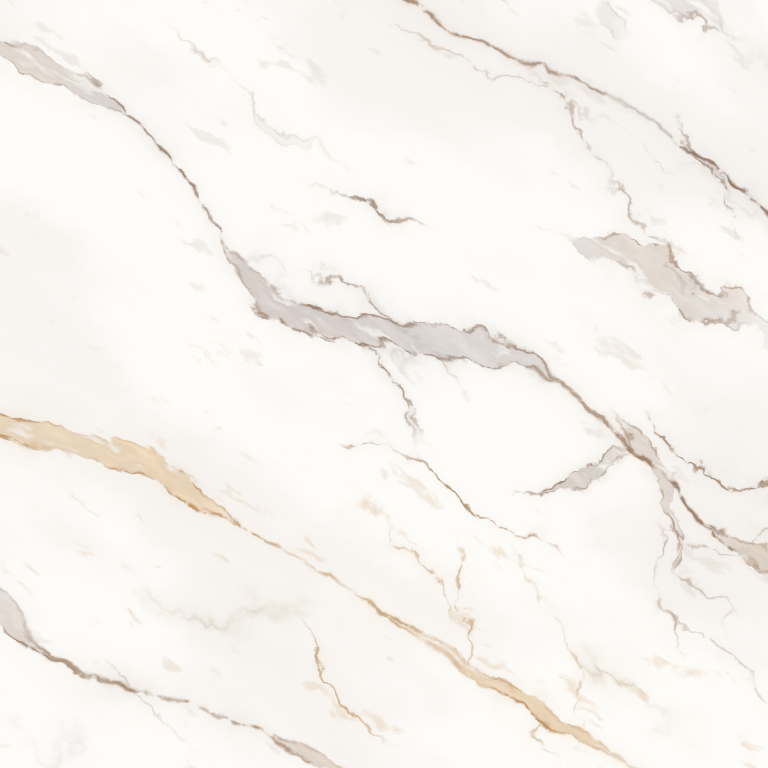
Reproduce this texture procedurally as a Shadertoy shader.

```glsl
#define VEIN_GAP 0.31
#define VEIN_BEND 0.18
#define VEIN_WIDTH 0.016
#define LINE_WIDTH 0.0019
#define HALO_WIDTH 0.010
#define MAIN_VEINS 4
#define BRANCHES 26
#define CLOUD_AMOUNT 0.38
#define HAIRLINE_AMOUNT 0.5

const vec2 ALONG = vec2(0.857, -0.515);
const vec2 ACROSS = vec2(0.515, 0.857);

const vec3 WHITE = vec3(0.996, 0.99, 0.974);
const vec3 MIST = vec3(0.93, 0.91, 0.895);
const vec3 HALO_GREY = vec3(0.87, 0.845, 0.825);
const vec3 HALO_GOLD = vec3(0.91, 0.85, 0.76);
const vec3 FILL_GREY = vec3(0.825, 0.795, 0.78);
const vec3 FILL_GOLD = vec3(0.89, 0.80, 0.68);
const vec3 LINE_BROWN = vec3(0.56, 0.46, 0.39);
const vec3 LINE_GOLD = vec3(0.70, 0.52, 0.33);

float hash(vec2 p) {
    return fract(sin(dot(p, vec2(127.1, 311.7))) * 43758.545);
}

float noise(vec2 p) {
    vec2 i = floor(p), f = fract(p);
    f = f * f * (3.0 - 2.0 * f);
    return mix(mix(hash(i), hash(i + vec2(1, 0)), f.x),
               mix(hash(i + vec2(0, 1)), hash(i + vec2(1, 1)), f.x), f.y);
}

float fbm(vec2 p) {
    float sum = 0.0, amp = 0.516;
    for (int i = 0; i < 5; i++) {
        sum += amp * noise(p);
        p = mat2(1.6, 1.2, -1.2, 1.6) * p + 3.7;
        amp *= 0.5;
    }
    return sum;
}

vec2 warp(vec2 p, float scale) {
    return vec2(fbm(p * scale + 11.0), fbm(p * scale + 47.0)) - 0.5;
}

// A ragged band with broken darker rims; it closes to a line where halfWidth is zero
void paintVein(inout vec3 color, float dist, float halfWidth, float strength,
               float gold, vec2 patches, float streaks, float speckle) {
    float rim = abs(dist) - halfWidth * (0.35 + 1.3 * streaks);
    float open = smoothstep(0.0, 0.006, halfWidth);
    float side = mix(max(patches.x, patches.y), dist > 0.0 ? patches.x : patches.y, open);
    float lineWidth = max(LINE_WIDTH * (0.4 + 1.3 * speckle), 0.7 / iResolution.y);
    float halo = exp(-max(rim, 0.0) / HALO_WIDTH) * (0.12 + 0.4 * patches.x);
    float fill = smoothstep(0.003, -0.002, rim) * open * smoothstep(0.2, 0.5, streaks);
    float line = exp(-rim * rim / (lineWidth * lineWidth)) * (0.12 + 0.88 * side);
    line *= smoothstep(0.22, 0.55, speckle);
    vec3 body = mix(FILL_GREY, FILL_GOLD, gold) * (0.9 + 0.2 * streaks);
    color = mix(color, mix(HALO_GREY, HALO_GOLD, gold), halo * strength);
    color = mix(color, body, fill * min(1.0, strength * 1.1));
    color = mix(color, mix(LINE_BROWN, LINE_GOLD, gold), line * strength);
}

void mainImage(out vec4 fragColor, in vec2 fragCoord) {
    vec2 p = fragCoord / iResolution.y;
    vec2 fine = warp(p, 24.0);
    vec2 crinkle = warp(p, 70.0);
    vec2 smoothPos = p + 0.05 * warp(p, 4.0) + 0.018 * fine + 0.007 * crinkle;
    vec2 roughPos = p + 0.08 * warp(p, 7.0) + 0.04 * fine + 0.014 * crinkle;
    vec2 grainPos = vec2(dot(smoothPos, ALONG), dot(smoothPos, ACROSS));

    vec2 patches = smoothstep(0.36, 0.62, vec2(fbm(p * 12.0), fbm(p * 12.0 + 29.0)));
    float streaks = fbm(grainPos * vec2(24.0, 90.0));
    float speckle = fbm(p * 75.0);
    float gold = smoothstep(0.24, 0.1, abs(grainPos.y - 0.42));
    gold = clamp(gold + 0.9 * (fbm(p * 6.0 + 5.0) - 0.4), 0.0, 1.0);

    // Pale clouds and small flecks drawn out along the grain
    float cloud = smoothstep(0.44, 0.74, fbm(grainPos * vec2(3.0, 7.0) + 8.0));
    float fleck = smoothstep(0.69, 0.82, fbm(grainPos * vec2(17.0, 45.0) + 2.0));
    vec3 color = mix(WHITE, MIST, cloud * CLOUD_AMOUNT);
    color = mix(color, mix(HALO_GREY, FILL_GOLD, gold), fleck * 0.4);

    // Broken hairlines along the level lines of stretched noise
    vec2 roughGrain = vec2(dot(roughPos, ALONG), dot(roughPos, ACROSS));
    float level = abs(fbm(roughGrain * vec2(2.2, 5.0) + 17.0) - 0.5);
    float hairMask = smoothstep(0.47, 0.66, fbm(p * 5.0 + 71.0)) * (0.3 + 0.7 * patches.y);
    float hair = 0.7 * exp(-level / 0.008) + 0.3 * exp(-level / 0.04);
    color = mix(color, mix(FILL_GREY, FILL_GOLD, gold) * 0.88, hair * hairMask * HAIRLINE_AMOUNT);

    // Short crinkled branches, denser to the right
    for (int i = 0; i < BRANCHES; i++) {
        float id = float(i) + 1.0;
        vec2 start = vec2(sqrt(hash(vec2(id, 1))) - 0.1, hash(vec2(id, 2)) + 0.1);
        float angle = hash(vec2(id, 4)) > 0.78 ? 0.25 : -mix(0.4, 1.35, hash(vec2(id, 3)));
        vec2 dir = vec2(cos(angle), sin(angle));
        vec2 rel = roughPos - start;
        float t = dot(rel, dir);
        float len = mix(0.14, 0.45, hash(vec2(id, 5)));
        float taper = smoothstep(0.0, 0.06, t) * smoothstep(len, len * 0.5, t);
        float dist = dot(rel, vec2(-dir.y, dir.x)) + 0.05 * (noise(vec2(t * 9.0, id * 7.0)) - 0.5);
        float bulge = smoothstep(0.6, 0.95, noise(vec2(t * 9.0, id * 7.0 + 3.0)));
        float strength = taper * mix(0.2, 0.85, hash(vec2(id, 6)));
        paintVein(color, dist, VEIN_WIDTH * bulge * taper, strength, gold, patches, streaks, speckle);
    }

    // Long veins crossing the whole slab
    for (int i = 0; i < MAIN_VEINS; i++) {
        float id = float(i);
        float t = grainPos.x + 1.0;
        float centre = 0.15 + VEIN_GAP * id + VEIN_BEND * (noise(vec2(t * 3.0, id * 7.0 + 2.0)) - 0.5);
        float bulge = smoothstep(0.35, 0.9, noise(vec2(t * 5.0, id * 5.0 + 31.0)));
        float strength = 0.55 + 0.45 * noise(vec2(t * 5.0, id * 9.0 + 60.0));
        paintVein(color, (grainPos.y - centre) * 0.92, VEIN_WIDTH * bulge, strength,
                  gold, max(patches, 0.3), streaks, speckle);
    }

    fragColor = vec4(color, 1.0);
}
```
